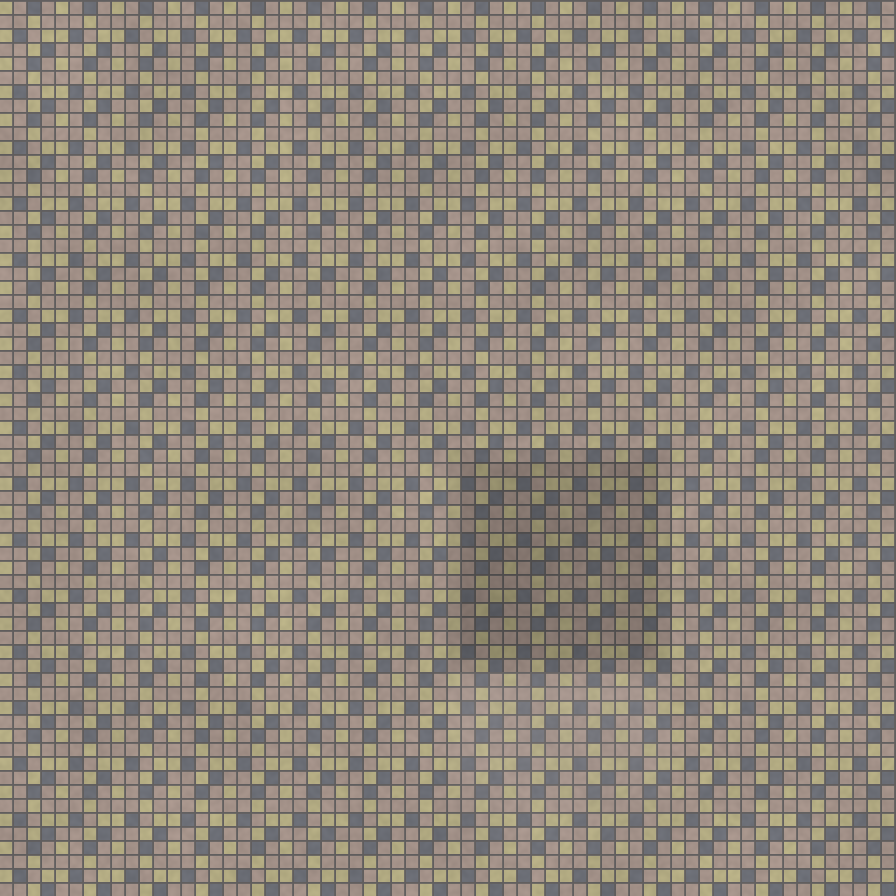
This pattern is drawn by a three.js fragment shader. Its source:

```glsl
// Mosaic of small square tiles in three colours with dark grout, faint mottling and two worn patches.
varying vec2 vUv;

float hash(vec2 p) {
  vec3 q = fract(vec3(p.xyx) * 0.1031);
  q += dot(q, q.yzx + 33.33);
  return fract((q.x + q.y) * q.z);
}

vec2 gradientAt(vec2 cell, float period) {
  float angle = 6.2832 * hash(mod(cell, period) + 7.0);
  return vec2(cos(angle), sin(angle));
}

// Gradient noise that wraps after a whole number of cells.
float wrappedNoise(vec2 uv, float period) {
  vec2 p = uv * period;
  vec2 i = floor(p);
  vec2 f = p - i;
  vec2 w = f * f * f * (f * (f * 6.0 - 15.0) + 10.0);
  vec2 e = vec2(1.0, 0.0);
  float low = mix(dot(gradientAt(i, period), f),
                  dot(gradientAt(i + e.xy, period), f - e.xy), w.x);
  float high = mix(dot(gradientAt(i + e.yx, period), f - e.yx),
                   dot(gradientAt(i + e.xx, period), f - e.xx), w.x);
  return mix(low, high, w.y);
}

// One where the index matches, zero elsewhere.
vec4 oneHot(float index) {
  return 1.0 - step(0.5, abs(vec4(0.0, 1.0, 2.0, 3.0) - index));
}

// Four by four motif, rows from the top: 0 mauve, 1 yellow, 2 slate.
float motif(vec2 tile) {
  mat4 rows = mat4(1.0, 0.0, 2.0, 0.0,
                   0.0, 0.0, 1.0, 0.0,
                   1.0, 2.0, 0.0, 1.0,
                   0.0, 0.0, 1.0, 2.0);
  vec2 cell = mod(tile, 4.0);
  return dot(oneHot(cell.x), rows * oneHot(3.0 - cell.y));
}

float box(vec2 p, float halfSize) {
  vec2 q = abs(p) - halfSize;
  return length(max(q, 0.0)) + min(max(q.x, q.y), 0.0);
}

// Square patch of sixteen tiles a side; its outer ring of tiles is half as strong.
float wornPatch(vec2 tile, vec2 corner) {
  vec2 offset = abs(tile - corner - 7.5);
  float reach = max(offset.x, offset.y);
  return 0.5 * (step(reach, 8.0) + step(reach, 7.0));
}

void main() {
  vec2 grid = vUv * 64.0;
  vec2 tile = floor(grid);
  float kind = motif(tile);

  // Glaze colour with a small shift from tile to tile
  vec3 glaze = mix(vec3(0.64, 0.57, 0.535), vec3(0.70, 0.67, 0.51), step(0.5, kind));
  glaze = mix(glaze, vec3(0.42, 0.43, 0.46), step(1.5, kind));
  glaze *= 1.0 + 0.03 * (hash(tile) - 0.5);
  glaze *= 1.0 + 0.06 * wrappedNoise(vUv, 128.0);

  // Grout along the right and upper side of each tile
  float edge = box(grid - tile - 0.4375, 0.4375);
  float blur = max(fwidth(grid.x), 0.001) * 0.5;
  vec3 color = mix(glaze, vec3(0.38, 0.37, 0.37), smoothstep(-blur, blur, edge));

  // Broad mottling, a dark stain and a pale scuff fading downward
  color *= 1.0 + 0.06 * wrappedNoise(vUv, 8.0);
  color *= 1.0 - 0.18 * wornPatch(tile, vec2(32.0, 16.0));
  float scuff = wornPatch(tile, vec2(32.0, 0.0)) * smoothstep(0.0, 0.2, vUv.y);
  color = mix(color, vec3(0.80, 0.76, 0.75), 0.12 * scuff);

  gl_FragColor = vec4(color, 1.0);
}
```
